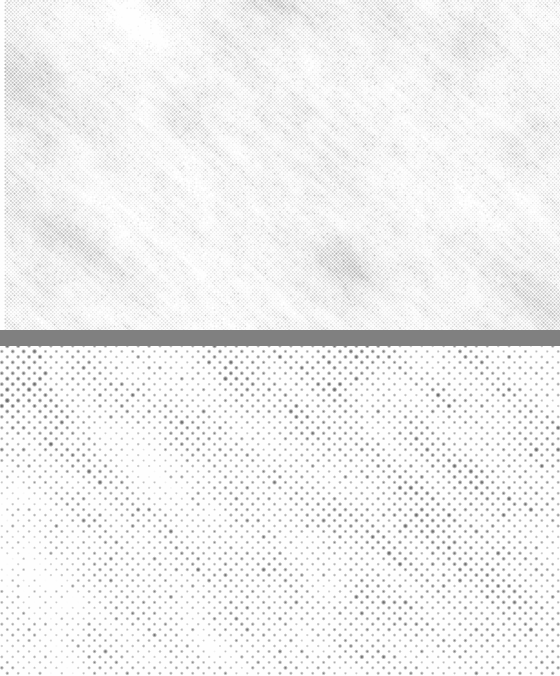
Top: the whole. Bottom: its middle third, enlarged.
A WebGL 1 fragment shader for this pattern:

```glsl
precision highp float;
// Worn halftone: a staggered lattice of fine grey dots on near-white paper.
// Each dot takes its size from a tone field of soft patches, clouds and
// scratches running down to the right, sampled once at the dot centre.

uniform vec2 u_resolution;

float hash(vec2 p) {
  p = fract(p * vec2(0.1031, 0.1137));
  p += dot(p, p.yx + 33.33);
  return fract((p.x + p.y) * p.x * 7.31);
}

float noise(vec2 p) {
  vec2 i = floor(p);
  vec2 f = fract(p);
  f = f * f * (3.0 - 2.0 * f);
  return mix(mix(hash(i), hash(i + vec2(1.0, 0.0)), f.x),
             mix(hash(i + vec2(0.0, 1.0)), hash(i + 1.0), f.x), f.y);
}

float fbm(vec2 p) {
  float sum = 0.0;
  float weight = 0.53;
  for (int i = 0; i < 4; i++) {
    sum += weight * noise(p);
    p = p * 2.03 + 17.3;
    weight *= 0.5;
  }
  return sum;
}

// Axes along and across the scratches
vec2 scratchAxes(vec2 p) {
  return vec2(dot(p, vec2(0.77, -0.64)), dot(p, vec2(0.64, 0.77)));
}

// Soft oval stretched along the scratches
float patchTone(vec2 p, vec2 center, vec2 size) {
  vec2 d = scratchAxes(p - center) / size;
  return exp(-dot(d, d));
}

float toneAt(vec2 p) {
  vec2 s = scratchAxes(p) + 3.0;
  vec2 warped = p + 0.05 * (vec2(fbm(p * 14.0 + 5.0), fbm(p * 14.0 + 41.0)) - 0.5);

  // Clouds, broken scratches and mottling
  float tone = 0.24;
  tone += 0.36 * (fbm(s * vec2(7.0, 14.0)) - 0.5);
  tone += 0.22 * (noise(s * vec2(18.0, 100.0)) - 0.5);
  tone += 0.26 * (fbm(p * 38.0 + 9.0) - 0.5);

  // Dark patches, mostly near the borders
  tone += 0.16 * exp(-p.x / 0.07);
  tone += 0.30 * patchTone(warped, vec2(0.05, 0.42), vec2(0.12, 0.06));
  tone += 0.25 * patchTone(warped, vec2(0.11, 0.18), vec2(0.14, 0.035));
  tone += 0.30 * patchTone(warped, vec2(0.48, 0.59), vec2(0.07, 0.04));
  tone += 0.25 * patchTone(warped, vec2(0.68, 0.58), vec2(0.06, 0.035));
  tone += 0.38 * patchTone(warped, vec2(0.83, 0.52), vec2(0.06, 0.045));
  tone += 0.42 * patchTone(warped, vec2(0.62, 0.11), vec2(0.06, 0.04));
  tone += 0.22 * patchTone(warped, vec2(0.94, 0.32), vec2(0.08, 0.04));
  tone += 0.36 * patchTone(warped, vec2(0.97, 0.05), vec2(0.09, 0.05));

  // Rubbed-out streaks
  tone -= 0.22 * patchTone(warped, vec2(0.26, 0.54), vec2(0.12, 0.03));
  tone -= 0.13 * patchTone(warped, vec2(0.21, 0.25), vec2(0.14, 0.03));
  tone -= 0.16 * patchTone(warped, vec2(0.95, 0.23), vec2(0.09, 0.025));
  return tone;
}

void main() {
  const float columns = 154.0;
  vec2 p = gl_FragCoord.xy / u_resolution.x;

  // Diagonal cells give rows offset by half a pitch
  vec2 grid = vec2(p.x + p.y, p.x - p.y) * columns;
  vec2 cell = floor(grid);
  vec2 mid = cell + 0.5;
  vec2 center = vec2(mid.x + mid.y, mid.x - mid.y) * 0.5 / columns;
  float d = length(grid - mid) * 0.7071;

  // Dot size in pitches, with grain and stray dark dots
  float grain = hash(cell + 211.0);
  float tone = toneAt(center) + 0.14 * (grain - 0.5) + 0.16 * pow(grain, 16.0);
  float radius = 0.03 + 0.24 * clamp(tone, 0.0, 1.0);

  // Edge two pixels wide; small dots fade to keep their weight
  float pixel = columns / u_resolution.x;
  float ink = clamp(0.5 + 0.5 * (radius - d) / pixel, 0.0, 1.0);
  float fade = radius / (radius + 0.28 * pixel);
  ink *= fade * fade;
  ink *= smoothstep(0.0, 0.06, tone) * step(0.008, center.x);

  vec3 paper = vec3(0.995);
  vec3 dotGrey = vec3(0.25);
  gl_FragColor = vec4(mix(paper, dotGrey, ink), 1.0);
}
```
